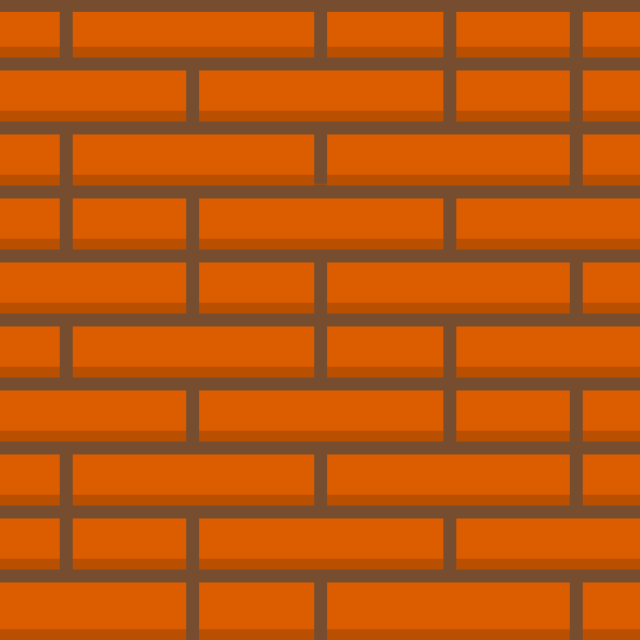
Give the GLSL for this texture, as a WebGL 2 fragment shader.

```glsl
#version 300 es
precision highp float;
// Flat orange brick wall with mixed long and short bricks and a dark lower lip.

uniform vec2 u_resolution;
out vec4 fragColor;

const vec3 BRICK  = vec3(0.862, 0.361, 0.0);
const vec3 SHADE  = vec3(0.727, 0.308, 0.0);
const vec3 MORTAR = vec3(0.463, 0.302, 0.184);

const float ROWS = 10.0;
const int JOINTS = 5;
const float HALF_JOINT = 0.0101;
const float LIP_HEIGHT = 0.0168;
const float LIP_SOFTNESS = 0.0016;

// Centres of the upright joints, slightly uneven
const float JOINT_X[JOINTS] = float[](0.1035, 0.3010, 0.5010, 0.7029, 0.9004);

// Antialiased coverage of the span from lo to hi
float span(float x, float lo, float hi, float pixel) {
    return clamp((x - lo) / pixel + 0.5, 0.0, 1.0)
         * clamp((hi - x) / pixel + 0.5, 0.0, 1.0);
}

// Each course leaves out two of the five joints, stepping along by one per row
bool hasJoint(int joint, int row) {
    int phase = (joint - row + 2 * JOINTS) % JOINTS;
    bool extraCut = row == 0 && joint == JOINTS - 1;
    return extraCut || (phase != 1 && phase != JOINTS - 1);
}

// Coverage of the upright joints in one course
float uprightJoints(float x, int row, float pixel) {
    float cover = 0.0;
    for (int j = 0; j < JOINTS; j++) {
        if (hasJoint(j, row)) {
            float lo = JOINT_X[j] - HALF_JOINT;
            cover = max(cover, span(x, lo, lo + 2.0 * HALF_JOINT, pixel));
        }
    }
    return cover;
}

// Upper and lower edge of a course, measured down from the top
vec2 courseEdges(float row) {
    float top = row / ROWS + HALF_JOINT;
    float bottom = (row + 1.0) / ROWS - HALF_JOINT;
    // The wrapping joint lies wholly inside the first course
    if (row < 0.5) top = 0.0185;
    if (row > ROWS - 1.5) bottom = 1.0;
    return vec2(top, bottom);
}

// Faint sliver of brick at the foot of one joint
float chip(vec2 p, float pixel) {
    float lo = JOINT_X[2] - HALF_JOINT;
    return 0.5 * span(p.x, lo, lo + 2.0 * HALF_JOINT, pixel)
               * span(p.y, 0.2868, 0.2888, pixel);
}

void main() {
    vec2 uv = gl_FragCoord.xy / u_resolution;
    vec2 pixel = 1.0 / u_resolution;
    vec2 p = vec2(uv.x, 1.0 - uv.y);

    float row = min(floor(p.y * ROWS), ROWS - 1.0);
    vec2 edges = courseEdges(row);

    // Brick face with its shaded lower lip
    float lipStart = edges.y - LIP_HEIGHT;
    float lip = smoothstep(-LIP_SOFTNESS, LIP_SOFTNESS, p.y - lipStart);
    vec3 face = mix(BRICK, SHADE, lip);

    // Mortar between courses and between bricks
    float brick = span(p.y, edges.x, edges.y, pixel.y);
    brick *= 1.0 - uprightJoints(p.x, int(row), pixel.x);
    vec3 color = mix(MORTAR, face, brick);
    color = mix(color, SHADE, chip(p, min(pixel.x, pixel.y)));

    fragColor = vec4(color, 1.0);
}
```
